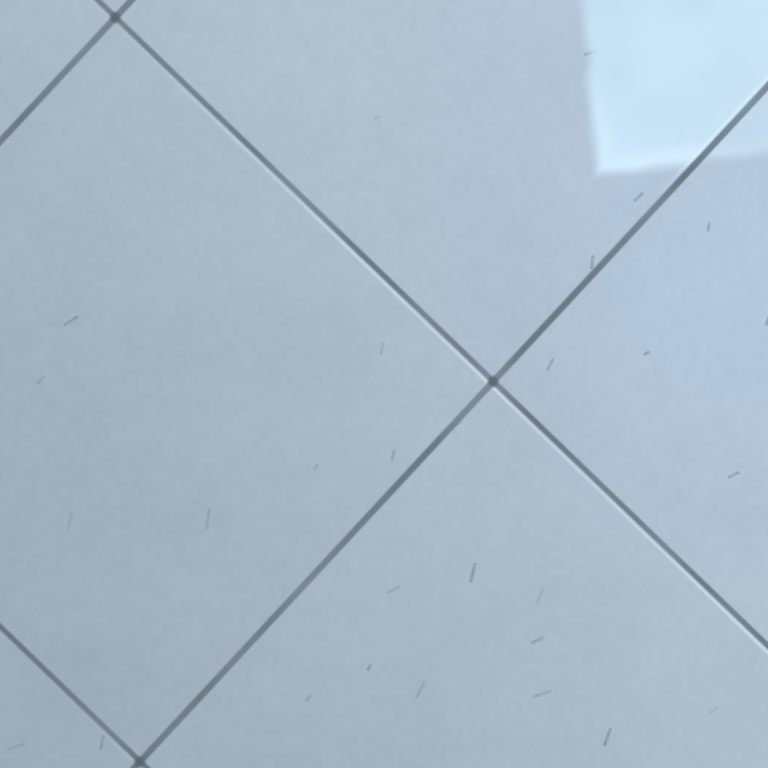
This texture is drawn by a three.js fragment shader. Its source:

```glsl
varying vec2 vUv;

// Tile lattice: one joint crossing and the two tile edges leaving it
const vec2 CROSSING = vec2(0.642, 0.503);
const vec2 EDGE_FALL = vec2(0.492, -0.474);
const vec2 EDGE_RISE = vec2(0.460, 0.495);

// Half widths of joints and their lit bevel
const float RISE_HALF = 0.0042;
const float FALL_HALF = 0.0034;
const float BEVEL_HALF = 0.0020;
const float BEVEL_SHIFT = 0.0058;
const float SOFT = 0.0022;

const vec3 TILE_DARK = vec3(0.615, 0.680, 0.728);
const vec3 TILE_LIGHT = vec3(0.720, 0.790, 0.848);
const vec3 GROUT = vec3(0.400, 0.455, 0.500);
const vec3 BEVEL = vec3(0.810, 0.880, 0.920);
const vec3 GLARE = vec3(0.790, 0.900, 0.975);
const vec3 GLARE_RIM = vec3(0.850, 0.950, 1.000);
const vec3 SKY_TINT = vec3(0.690, 0.770, 0.880);
const vec3 SCUFF = vec3(0.460, 0.530, 0.560);

const float GRAIN = 0.014;
const float MOTTLE = 0.022;
const float TILE_VARIATION = 0.012;
const float SCUFF_GRID = 9.0;
const float SCUFF_CHANCE = 0.38;

float hash(vec2 p) {
  vec3 q = fract(vec3(p.xyx) * 0.1031);
  q += dot(q, q.yzx + 33.33);
  return fract((q.x + q.y) * q.z);
}

float noise(vec2 p) {
  vec2 i = floor(p), f = fract(p);
  f = f * f * (3.0 - 2.0 * f);
  return mix(mix(hash(i), hash(i + vec2(1.0, 0.0)), f.x),
             mix(hash(i + vec2(0.0, 1.0)), hash(i + 1.0), f.x), f.y);
}

float band(float d, float halfWidth) {
  return 1.0 - smoothstep(halfWidth - SOFT, halfWidth + SOFT, abs(d));
}

// Short slanted marks, denser toward the lower right
float scuffs(vec2 uv) {
  float mark = 0.0;
  vec2 home = floor(uv * SCUFF_GRID);
  for (int j = -1; j <= 1; j++) {
    for (int i = -1; i <= 1; i++) {
      vec2 cell = home + vec2(float(i), float(j));
      vec2 jitter = vec2(hash(cell + 17.0), hash(cell + 41.0));
      vec2 center = (cell + jitter) / SCUFF_GRID;
      float density = smoothstep(0.1, 0.9, 0.7 * center.x + 0.6 * (1.0 - center.y));
      float present = step(hash(cell + 73.0), SCUFF_CHANCE * density);
      float angle = mix(0.3, 1.5, hash(cell + 97.0));
      float reach = mix(0.002, 0.012, hash(cell + 131.0));
      vec2 dir = vec2(cos(angle), sin(angle));
      vec2 p = uv - center;
      float d = length(p - dir * clamp(dot(p, dir), -reach, reach));
      float wear = mix(0.25, 0.75, hash(cell + 151.0));
      mark = max(mark, present * wear * (1.0 - smoothstep(0.0005, 0.0035, d)));
    }
  }
  return mark * (0.5 + 0.5 * noise(uv * 180.0));
}

void main() {
  vec2 uv = vUv;

  // Lattice coordinates and signed distances to the nearest joints
  vec2 p = uv - CROSSING;
  float area = EDGE_FALL.x * EDGE_RISE.y - EDGE_FALL.y * EDGE_RISE.x;
  vec2 st = vec2(p.x * EDGE_RISE.y - p.y * EDGE_RISE.x,
                 EDGE_FALL.x * p.y - EDGE_FALL.y * p.x) / area;
  vec2 toJoint = st - floor(st + 0.5);
  float dRise = toJoint.x * area / length(EDGE_RISE);
  float dFall = toJoint.y * area / length(EDGE_FALL);

  // Glazed tile with broad shading, mottling and grain
  float tone = clamp(-0.10 + 0.68 * uv.x + 0.54 * uv.y, 0.0, 1.0);
  vec3 color = mix(TILE_DARK, TILE_LIGHT, tone);
  color = mix(color, SKY_TINT, 0.5 * exp(-14.0 * dot(uv - vec2(0.98, 0.67), uv - vec2(0.98, 0.67))));
  color += TILE_VARIATION * (hash(floor(st) + 7.0) - 0.5);
  color += MOTTLE * (0.6 * noise(uv * 9.0) + 0.4 * noise(uv * 34.0) - 0.5);
  color += GRAIN * (noise(uv * 130.0) - 0.5);
  color = mix(color, SCUFF, scuffs(uv));

  // Window glare, weaker on the tile past the rising joint
  float wobble = 0.010 * (noise(uv * 28.0) - 0.5);
  float inside = min(uv.x - 0.755 - 0.09 * (1.0 - uv.y),
                     uv.y - 0.772 - 0.10 * (uv.x - 0.78)) + wobble;
  float glare = smoothstep(-0.008, 0.014, inside) * mix(0.92, 0.60, step(0.0, st.x));
  float rim = exp(-pow((inside - 0.016) / 0.012, 2.0)) * smoothstep(0.95, 0.78, uv.y);
  vec3 glareColor = mix(GLARE, GLARE_RIM, 0.7 * rim) + 0.03 * (noise(uv * 20.0) - 0.5);
  color = mix(color, glareColor, glare);

  // Lit bevels beside the joints
  float fallLight = smoothstep(0.08, 0.45, uv.x) * mix(0.5, 1.0, noise(vec2(st.x * 7.0, 3.0)));
  float riseLight = smoothstep(0.84, 0.93, uv.x);
  color = mix(color, BEVEL, 0.9 * fallLight * band(dFall + BEVEL_SHIFT, BEVEL_HALF));
  color = mix(color, GLARE_RIM, 0.7 * riseLight * band(dRise + BEVEL_SHIFT + 0.002, BEVEL_HALF));

  // Grout joints, darkest where they cross
  float worn = mix(0.70, 0.95, noise(st * 11.0));
  float joint = max(band(dRise, RISE_HALF), band(dFall - 0.0008, FALL_HALF)) * worn;
  color = mix(color, GROUT, joint);
  color = mix(color, GROUT * 0.85, 0.8 * (1.0 - smoothstep(0.003, 0.010, length(vec2(dRise, dFall)))));

  gl_FragColor = vec4(clamp(color, 0.0, 1.0), 1.0);
}
```
